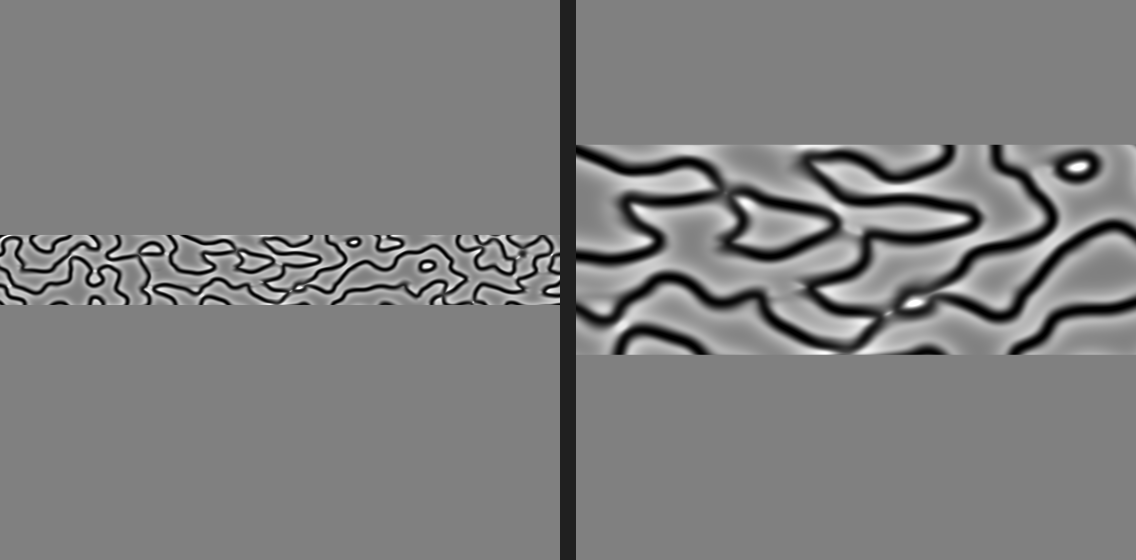
Left, the full canvas; right, a detail of the centre.
This pattern is drawn by a WebGL 2 fragment shader. Its source:

```glsl
#version 300 es
precision highp float;
// A grey field crossed by one horizontal band of meandering black lines with pale halos.
// The lines are zero contours of gradient noise, drawn at constant width; the band shows
// the difference between a blurred copy of the lines and the lines themselves.

uniform vec2 u_resolution;
out vec4 fragColor;

// Integer hash giving a random unit vector per lattice point.
vec2 latticeDirection(ivec2 cell) {
    uvec2 h = uvec2(cell) * 1664525u + 1013904223u;
    h.x += h.y * 1664525u;
    h.y += h.x * 1664525u;
    h ^= h >> 16u;
    h.x += h.y * 1664525u;
    h.y += h.x * 1664525u;
    h ^= h >> 16u;
    return normalize(vec2(h & 65535u) / 32768.0 - 0.99999);
}

// Gradient noise: x holds the value, yz its analytic derivative.
vec3 gradientNoise(vec2 p) {
    ivec2 cell = ivec2(floor(p));
    vec2 f = fract(p);
    vec2 u = f * f * f * (f * (f * 6.0 - 15.0) + 10.0);
    vec2 du = 30.0 * f * f * (f * (f - 2.0) + 1.0);

    vec2 ga = latticeDirection(cell);
    vec2 gb = latticeDirection(cell + ivec2(1, 0));
    vec2 gc = latticeDirection(cell + ivec2(0, 1));
    vec2 gd = latticeDirection(cell + ivec2(1, 1));
    float va = dot(ga, f);
    float vb = dot(gb, f - vec2(1.0, 0.0));
    float vc = dot(gc, f - vec2(0.0, 1.0));
    float vd = dot(gd, f - 1.0);

    float twist = va - vb - vc + vd;
    float value = va + u.x * (vb - va) + u.y * (vc - va) + u.x * u.y * twist;
    vec2 slope = ga + u.x * (gb - ga) + u.y * (gc - ga) + u.x * u.y * (ga - gb - gc + gd)
               + du * (u.yx * twist + vec2(vb, vc) - va);
    return vec3(value, slope);
}

// Soft line along the zero contour, using value over slope as distance.
float contourLine(vec2 p) {
    vec2 stretch = vec2(18.0, 28.0);
    mat2 turn = 1.3 * mat2(0.8, 0.6, -0.6, 0.8);
    vec2 q = p * stretch;
    vec3 base = gradientNoise(q + 7.3);
    vec3 detail = gradientNoise(turn * q + vec2(41.7, 93.2));
    float value = base.x + 0.6 * detail.x;
    vec2 slope = (base.yz + 0.6 * detail.yz * turn) * stretch;
    float d = value / sqrt(dot(slope, slope) + 16.0) / 0.0034;
    return exp(-0.5 * d * d);
}

// Gaussian blur of the line over a small square of samples.
float lineHalo(vec2 p) {
    float sum = 0.0, total = 0.0;
    for (int y = -4; y <= 4; y++) {
        for (int x = -4; x <= 4; x++) {
            vec2 offset = vec2(x, y) * 0.0042;
            float weight = exp(-0.5 * dot(offset, offset) / (0.0063 * 0.0063));
            sum += weight * contourLine(p + offset);
            total += weight;
        }
    }
    return sum / total;
}

void main() {
    vec2 uv = gl_FragCoord.xy / u_resolution;
    float tone = 0.5;

    // Band with edges smoothed over one pixel.
    float inside = 0.0625 - abs(uv.y - 0.518);
    float band = clamp(inside * u_resolution.y + 0.5, 0.0, 1.0);
    if (band > 0.0) {
        tone += 0.92 * band * (lineHalo(uv) - contourLine(uv));
    }
    fragColor = vec4(vec3(clamp(tone, 0.0, 1.0)), 1.0);
}
```
